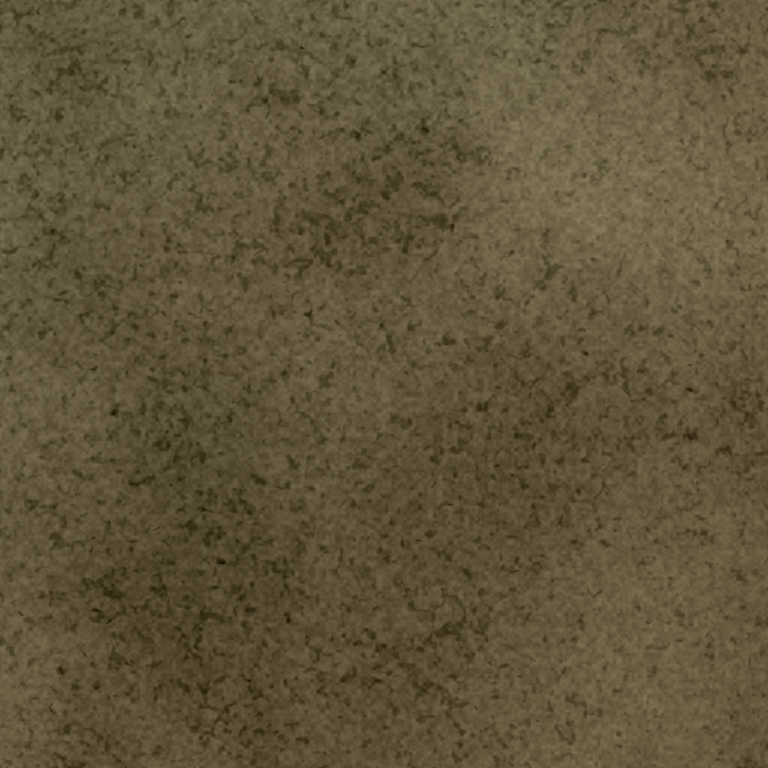
Reproduce this texture procedurally as a Shadertoy shader.

```glsl
#define BASE_COLOR vec3(0.397, 0.354, 0.248)
#define GRAIN_SCALE 150.0
#define FINE_SCALE 256.0
#define CLOUD_SCALE 3.6
#define CLOUD_DEPTH 0.19
#define GRAIN_DEPTH 0.085
#define FINE_DEPTH 0.065
#define FLECK_DEPTH 0.105
#define SPECK_CELLS 42.0
#define SPECK_DEPTH 0.13

float hash(vec2 p) {
    vec3 q = fract(vec3(p.xyx) * 0.1031);
    q += dot(q, q.yzx + 33.33);
    return fract((q.x + q.y) * q.z);
}

float noise(vec2 p) {
    vec2 cell = floor(p);
    vec2 f = fract(p);
    f = f * f * (3.0 - 2.0 * f);
    float low = mix(hash(cell), hash(cell + vec2(1, 0)), f.x);
    float high = mix(hash(cell + vec2(0, 1)), hash(cell + vec2(1, 1)), f.x);
    return mix(low, high, f.y);
}

float fbm(vec2 p) {
    float sum = 0.0;
    float weight = 0.5;
    for (int i = 0; i < 4; i++) {
        sum += weight * noise(p);
        p = mat2(0.8, 0.6, -0.6, 0.8) * p * 2.03 + 17.3;
        weight *= 0.5;
    }
    return sum / 0.9375;
}

// Sparse dark pits, one candidate per cell
float specks(vec2 uv) {
    vec2 p = uv * SPECK_CELLS;
    p += 0.35 * vec2(noise(uv * 130.0), noise(uv * 130.0 + 61.0));
    float cover = 0.0;
    for (int y = -1; y <= 1; y++) {
        for (int x = -1; x <= 1; x++) {
            vec2 cell = floor(p) + vec2(x, y);
            vec2 center = cell + vec2(hash(cell + 3.7), hash(cell + 91.2));
            float present = step(0.86, hash(cell + 47.1));
            float radius = mix(0.1, 0.24, hash(cell + 12.9));
            float strength = mix(0.35, 1.0, hash(cell + 73.5));
            float dist = length((p - center) * vec2(0.85, 1.1));
            float pit = 1.0 - smoothstep(radius * 0.4, radius * 1.3, dist);
            cover = max(cover, present * strength * pit);
        }
    }
    return cover;
}

void mainImage(out vec4 fragColor, in vec2 fragCoord) {
    vec2 uv = fragCoord / iResolution.xy;

    // Broad stains: lighter above, a dim band below the middle
    float cloud = fbm(uv * CLOUD_SCALE + 5.2) - 0.5;
    float band = exp(-dot((uv - vec2(0.52, 0.38)) * vec2(2.2, 6.0),
                          (uv - vec2(0.52, 0.38)) * vec2(2.2, 6.0)));
    float tone = CLOUD_DEPTH * cloud + 0.065 * (uv.y - 0.5) - 0.035 * band;

    // Mottled grain and fine sharp noise
    tone += GRAIN_DEPTH * (noise(uv * GRAIN_SCALE) - 0.5);
    tone += FINE_DEPTH * (noise(uv * FINE_SCALE + 31.0) - 0.5);

    // Irregular dark flecks, denser inside the stains
    vec2 warp = vec2(noise(uv * 70.0), noise(uv * 70.0 + 44.0)) * 1.5;
    float field = 0.65 * noise(uv * 105.0 + warp) + 0.35 * noise(uv * 210.0 + 9.0);
    float density = 0.12 * (noise(uv * 14.0 + 23.0) - 0.5) - 0.2 * cloud;
    float fleck = smoothstep(0.55, 0.88, field + density);
    tone -= FLECK_DEPTH * fleck + SPECK_DEPTH * specks(uv);

    // Green on the left and in flecks, brown toward the lower right
    float warmth = 0.6 * (uv.x - uv.y) + 0.8 * (fbm(uv * 3.0 + 40.0) - 0.5);
    vec3 tint = vec3(0.012, -0.004, -0.006) * warmth;
    tint += vec3(-0.004, 0.004, -0.004) * fleck;

    vec3 color = BASE_COLOR + tone * vec3(1.0, 1.0, 0.9) + tint;
    fragColor = vec4(clamp(color, 0.0, 1.0), 1.0);
}
```
